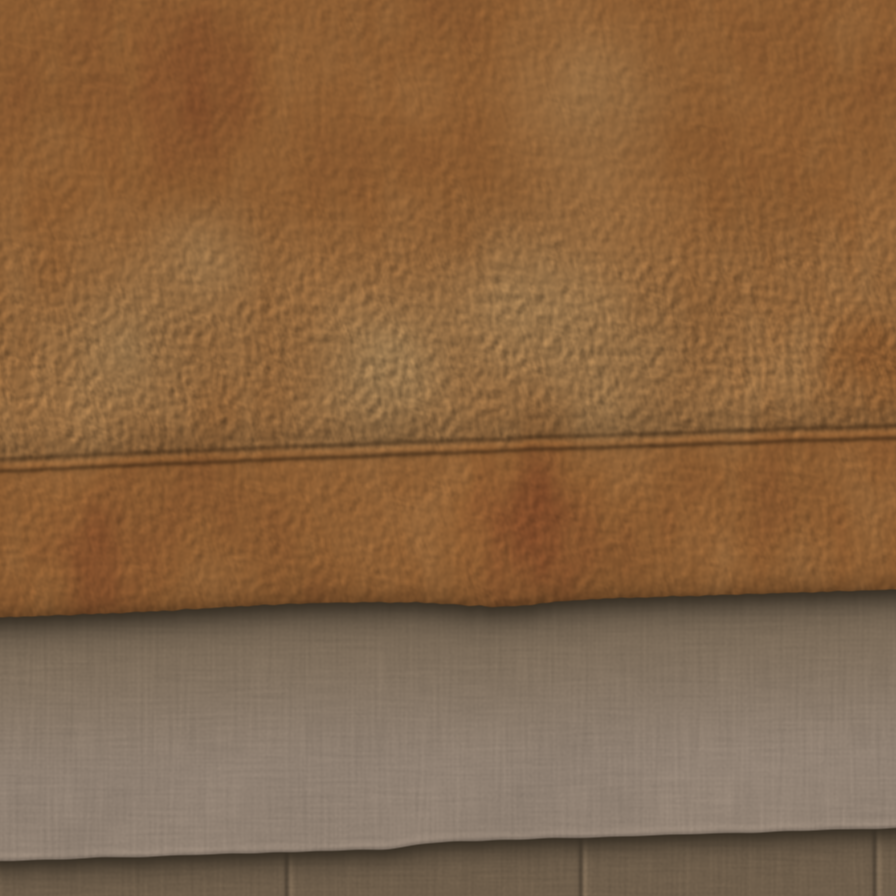
A Shadertoy shader for this texture:

```glsl
// Suede cover with a raised seam, draped over a linen sheet and a panelled base.
const vec3 SUEDE = vec3(0.545, 0.360, 0.195);
const vec3 SUEDE_PALE = vec3(0.600, 0.470, 0.310);
const vec3 SUEDE_RED = vec3(0.460, 0.245, 0.140);
const vec3 LINEN_TOP = vec3(0.490, 0.425, 0.350);
const vec3 LINEN_LOW = vec3(0.565, 0.505, 0.450);
const vec3 BASE = vec3(0.435, 0.370, 0.295);
const vec3 SHADOW = vec3(0.205, 0.175, 0.135);
const float GRAIN_SCALE = 95.0;
const float GRAIN_DEPTH = 0.20;
const float SEAM_GAP = 0.0135;
const float PANEL_WIDTH = 0.328;
const float PANEL_START = 0.323;
const int PATCHES = 10;
// Worn and stained spots: centre, radius, strength (negative is red).
const vec4 SPOTS[PATCHES] = vec4[](
    vec4(0.23, 0.72, 0.06, 0.45), vec4(0.14, 0.61, 0.07, 0.45),
    vec4(0.43, 0.58, 0.07, 0.65), vec4(0.67, 0.88, 0.08, 0.45),
    vec4(0.59, 0.67, 0.09, 0.45), vec4(0.69, 0.57, 0.08, 0.35),
    vec4(0.59, 0.42, 0.06, -0.65), vec4(0.11, 0.37, 0.06, -0.40),
    vec4(0.21, 0.90, 0.07, -0.35), vec4(0.98, 0.60, 0.05, -0.40));

vec2 hashGradient(vec2 cell) {
    vec3 q = fract(cell.xyx * vec3(0.1031, 0.1030, 0.0973));
    q += dot(q, q.yzx + 33.33);
    return fract((q.xx + q.yz) * q.zy) * 2.0 - 1.0;
}

float gradientNoise(vec2 p) {
    vec2 i = floor(p), f = fract(p);
    vec2 u = f * f * f * (f * (f * 6.0 - 15.0) + 10.0);
    vec2 e = vec2(0.0, 1.0);
    float low = mix(dot(hashGradient(i), f), dot(hashGradient(i + e.yx), f - e.yx), u.x);
    float high = mix(dot(hashGradient(i + e.xy), f - e.xy), dot(hashGradient(i + e.yy), f - e.yy), u.x);
    return mix(low, high, u.y);
}

float fbm(vec2 p) {
    float sum = 0.0, amp = 1.0;
    for (int i = 0; i < 4; i++) {
        sum += amp * gradientNoise(p);
        p = mat2(1.6, 1.2, -1.2, 1.6) * p + 7.3;
        amp *= 0.5;
    }
    return sum;
}

float bell(float d, float width) {
    return exp(-d * d / (width * width));
}

// Heights of the three near-horizontal boundaries
float seamHeight(float x) {
    return 0.474 + 0.045 * x - 0.008 * x * x + 0.0015 * gradientNoise(vec2(x * 14.0, 3.0));
}

float suedeEdge(float x) {
    return 0.311 + 0.031 * x + 0.005 * bell(x - 0.34, 0.15) - 0.006 * bell(x - 0.56, 0.06)
        + 0.002 * gradientNoise(vec2(x * 70.0, 8.0));
}

float linenEdge(float x) {
    return 0.039 + 0.031 * x + 0.006 * smoothstep(0.42, 0.50, x)
        + 0.002 * gradientNoise(vec2(x * 22.0, 5.0));
}

float grainHeight(vec2 p) {
    vec2 q = p * vec2(1.1, 0.9) + 0.4 * gradientNoise(p * 0.3);
    return gradientNoise(q) + 0.45 * gradientNoise(q * 2.1 + 9.0);
}

float weave(vec2 p) {
    float warp = gradientNoise(p * vec2(230.0, 14.0));
    float weft = gradientNoise(p * vec2(18.0, 240.0) + 40.0);
    return 0.6 * warp + 0.5 * weft + 0.35 * gradientNoise(p * 250.0);
}

vec3 suede(vec2 p) {
    float above = p.y - seamHeight(p.x);
    float mottle = fbm(p * vec2(7.0, 6.0) + 2.0);
    float streaks = fbm(p * vec2(24.0, 10.0) + 11.0);
    float wornBand = smoothstep(0.0, 0.02, above) * (1.0 - smoothstep(0.10, 0.34, above));

    // Worn and reddened patches with broken outlines
    float wear = 0.38 * wornBand + 0.25 * mottle + 0.20 * streaks;
    for (int i = 0; i < PATCHES; i++) {
        float d = length((p - SPOTS[i].xy) * vec2(1.0, 0.9)) + 0.025 * streaks;
        wear += SPOTS[i].w * bell(d, SPOTS[i].z);
    }
    vec3 color = mix(SUEDE, SUEDE_PALE, clamp(wear, 0.0, 1.0));
    color = mix(color, SUEDE_RED, clamp(-wear, 0.0, 1.0));

    // Nap lit from the upper left
    vec2 lightStep = vec2(-0.22, 0.22);
    vec2 g = p * GRAIN_SCALE;
    float relief = grainHeight(g - lightStep) - grainHeight(g + lightStep);
    float roughness = 0.55 + 0.65 * wornBand + 0.20 * smoothstep(0.0, -0.03, above);
    color *= 1.0 + GRAIN_DEPTH * roughness * relief + 0.07 * mottle;

    // Seam: two creases around a rounded ridge
    float wobble = 0.0012 * gradientNoise(p * 60.0);
    float crease = 0.30 * bell(above + wobble, 0.0032) + 0.25 * bell(above - SEAM_GAP + wobble, 0.0035);
    float ridge = 0.08 * bell(above - 0.5 * SEAM_GAP, 0.004);
    color *= 1.0 - crease + ridge - 0.10 * bell(above - 0.025, 0.018);
    float lip = p.y - suedeEdge(p.x);
    return color * (1.0 - 0.28 * exp(-max(lip, 0.0) / 0.012));
}

vec3 linen(vec2 p) {
    float drop = max(suedeEdge(p.x) - p.y, 0.0);
    vec3 color = mix(LINEN_TOP, LINEN_LOW, smoothstep(0.02, 0.20, drop));
    float folds = gradientNoise(vec2(p.x * 9.0 - p.y * 7.0, p.y * 3.0));
    color *= 1.0 + 0.05 * folds * smoothstep(0.08, 0.22, drop) + 0.10 * weave(p);
    color = mix(color, SHADOW, 0.92 * exp(-pow(drop / 0.021, 1.4)));
    float hem = p.y - linenEdge(p.x);
    return color * (1.0 + 0.05 * bell(hem - 0.006, 0.004) - 0.15 * bell(hem, 0.003));
}

vec3 base(vec2 p) {
    float drop = max(linenEdge(p.x) - p.y, 0.0);
    float joint = (fract((p.x - PANEL_START) / PANEL_WIDTH + 0.5) - 0.5) * PANEL_WIDTH;
    vec3 color = BASE * (1.0 + 0.13 * weave(p + 3.0));
    color *= 1.0 + 0.16 * bell(joint - 0.002, 0.003) - 0.25 * bell(joint + 0.003, 0.003);
    return mix(color, SHADOW, 0.90 * exp(-pow(drop / 0.016, 1.4)));
}

void mainImage(out vec4 fragColor, in vec2 fragCoord) {
    vec2 p = fragCoord / iResolution.xy;
    float blur = 1.3 / iResolution.y;
    float edge = suedeEdge(p.x), hem = linenEdge(p.x);
    vec3 color = mix(base(p), linen(p), smoothstep(hem - blur, hem + blur, p.y));
    color = mix(color, suede(p), smoothstep(edge - blur, edge + blur, p.y));
    fragColor = vec4(color, 1.0);
}
```
